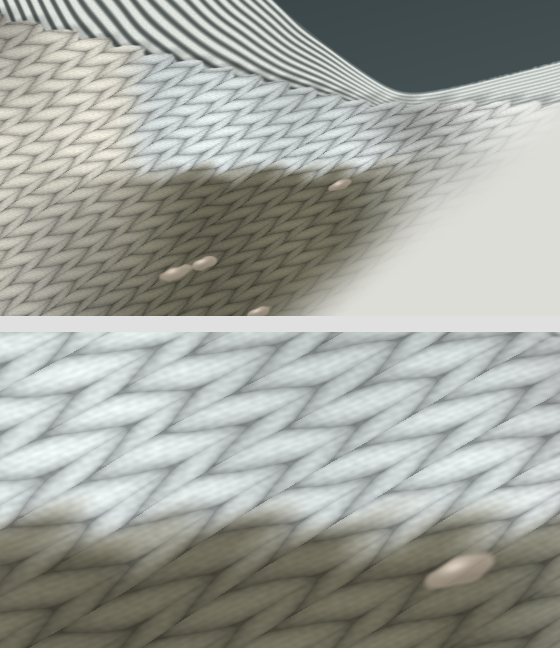
Top, the full canvas; bottom, a detail of the centre.
This texture is drawn by a WebGL 1 fragment shader. Its source:

```glsl
precision highp float;
uniform vec2 u_resolution;

vec2 gradientAt(vec2 cell) {
  float a = 6.2832 * fract(sin(dot(cell, vec2(127.1, 311.7))) * 4375.85);
  return vec2(cos(a), sin(a));
}

float gradientNoise(vec2 p) {
  vec2 i = floor(p), f = p - i;
  vec2 s = f * f * f * (f * (f * 6.0 - 15.0) + 10.0);
  vec2 e = vec2(0.0, 1.0);
  float a = dot(gradientAt(i), f);
  float b = dot(gradientAt(i + e.yx), f - e.yx);
  float c = dot(gradientAt(i + e.xy), f - e.xy);
  float d = dot(gradientAt(i + 1.0), f - 1.0);
  return mix(mix(a, b, s.x), mix(c, d, s.x), s.y);
}

// Depth of the outermost thread, measured down from the top
float ridge(float x) {
  float bend = max(1.0 - x, 0.0);
  float fall = 0.78 * (x - 0.84) - 0.9 * bend * bend;
  float rise = 0.31 - 0.26 * (x - 1.343);
  return 0.5 * (fall + rise - length(vec2(fall - rise, 0.08)));
}

// Slanted wale coordinate; whole numbers separate the wales
float waleAt(vec2 p) {
  float slant = p.x * (0.46 + 0.26 * p.y + 0.08 * p.x);
  return (p.y + slant + 0.012 * gradientNoise(p * 5.0)) / 0.084;
}

vec3 looseThreads(vec2 p, float px) {
  float pitch = mix(0.08, 0.011, smoothstep(0.0, 1.3, p.x));
  float n = (p.y - ridge(p.x)) / pitch + 0.25 * gradientNoise(p * 6.0);
  float across = abs(fract(n) - 0.5);
  float aa = min(0.06 + 2.0 * px / pitch, 0.3);
  float tight = smoothstep(0.95, 1.3, p.x);
  float thread = 1.0 - smoothstep(-aa, aa, across - mix(0.31, 0.36, tight));
  vec3 gap = mix(vec3(0.33, 0.36, 0.35), vec3(0.72, 0.75, 0.74), tight);
  vec3 yarn = vec3(0.86, 0.88, 0.86) * (1.02 - across * across);
  yarn *= 1.0 + 0.05 * gradientNoise(p * vec2(150.0, 190.0));
  return mix(gap, yarn, thread);
}

// Stitch relief in x, fibre grain in y
vec2 stitchRelief(vec2 p, float blur) {
  float wale = waleAt(p);
  float w = fract(wale);
  float fold = 0.64;
  float lower = step(fold, w);
  float jitter = 0.3 * sin(floor(wale) * 2.4);
  float phase = 1.85 * min(w, fold) - 1.3 * max(w - fold, 0.0) - 12.3 * p.x + jitter;
  float f = fract(phase + 0.2 * gradientNoise(p * 12.0));
  float along = mix(w / fold, (w - fold) / (1.0 - fold), lower);
  float a = 2.0 * pow(f, 0.85) - 1.0;
  float b = 2.0 * along - 1.0;
  float relief = pow(max(0.02, 1.0 - 0.85 * a * a - 0.45 * b * b * b * b), 0.65);
  relief *= mix(1.0, 0.85, lower);
  float ply = sin(6.2832 * (2.0 * f + 4.0 * along));
  float fibre = gradientNoise(p * vec2(100.0, 170.0));
  return vec2(mix(relief, 0.85, blur), (0.015 * ply + 0.07 * fibre) * (1.0 - blur));
}

vec3 knit(vec2 p) {
  // Soft focus toward the near corner
  float near = p.y - 1.0 + 0.84 * (p.x - 1.11);
  float blur = smoothstep(-0.36, 0.02, near);
  vec2 stitch = stitchRelief(p, blur);

  // Dyed zones: cream, cool white, shaded tan, pale foreground
  float wobble = 0.03 * gradientNoise(p * 10.0) + 0.012 * sin(6.2832 * waleAt(p));
  float edge = p.y + wobble + 0.05 * smoothstep(1.0, 1.4, p.x);
  float below = smoothstep(0.51, 0.59, edge);
  float cool = smoothstep(0.36, 0.5, p.x + wobble) * (1.0 - below);
  float shaded = smoothstep(0.05, 0.62, p.x + 0.3 * p.y - 0.25) * below;
  vec3 dye = mix(vec3(0.86, 0.85, 0.80), vec3(0.84, 0.87, 0.87), cool);
  dye *= 1.0 - 0.17 * smoothstep(0.45, 1.0, p.y);
  dye = mix(dye, vec3(0.41, 0.40, 0.335), shaded);
  dye = mix(dye, vec3(0.86, 0.87, 0.85), 0.88 * smoothstep(1.06, 1.42, p.x));
  dye = mix(dye, vec3(0.88, 0.88, 0.86), smoothstep(-0.28, -0.01, near));

  float light = mix(0.6, 1.06, stitch.x) + stitch.y;
  light = mix(light, 0.98, blur * 0.7);
  light *= 1.0 + 0.25 * gradientNoise(p * 2.6) * (1.0 - blur);
  vec2 hollow = (p - vec2(1.3, 0.40)) / vec2(0.14, 0.10);
  light *= 1.0 - 0.25 * exp(-dot(hollow, hollow));
  light *= 1.0 - 0.3 * exp(-dot(p, p) * 20.0);
  return dye * light;
}

void main() {
  vec2 p = vec2(gl_FragCoord.x, u_resolution.y - gl_FragCoord.y) / u_resolution.y;
  float px = 1.0 / u_resolution.y;

  vec3 color = vec3(0.24, 0.285, 0.295) + 0.08 * p.y + 0.02 * (p.x - 1.2);
  float fuzz = 0.004 * gradientNoise(p * 70.0) * smoothstep(1.3, 1.6, p.x);
  float body = smoothstep(-2.0 * px, 2.0 * px, p.y - ridge(p.x) + fuzz);
  color = mix(color, looseThreads(p, px), body);

  // Toothed border where the loops take up the threads
  float teeth = 0.025 * abs(sin(3.1416 * waleAt(p))) + 0.006 * gradientNoise(p * 50.0);
  float border = p.y - 0.065 - 0.24 * min(p.x, 1.16) + teeth;
  color *= 1.0 - 0.2 * smoothstep(-0.04, 0.0, border) * body;
  color = mix(color, knit(p), smoothstep(-0.006, 0.006, border) * body);

  // Glossy beads caught in the yarn
  for (int i = 0; i < 4; i++) {
    float k = float(i);
    vec2 centre = vec2(0.556 + 0.048 * k + 0.042 * k * k, 0.865 + 0.031 * k * k * cos(3.1416 * k));
    vec2 q = p - centre;
    q.y += 0.3 * q.x;
    q /= vec2(0.055, 0.024) * (1.0 - 0.09 * k);
    float r = length(q) + 0.3 * gradientNoise(p * 35.0 + k);
    vec2 glint = q + vec2(0.2, 0.4);
    vec3 bead = vec3(0.66, 0.61, 0.55) - 0.10 * q.y + 0.25 * exp(-9.0 * dot(glint, glint));
    color = mix(color, bead, 0.8 * (1.0 - smoothstep(0.7, 1.0, r)));
  }
  gl_FragColor = vec4(clamp(color, 0.0, 1.0), 1.0);
}
```
